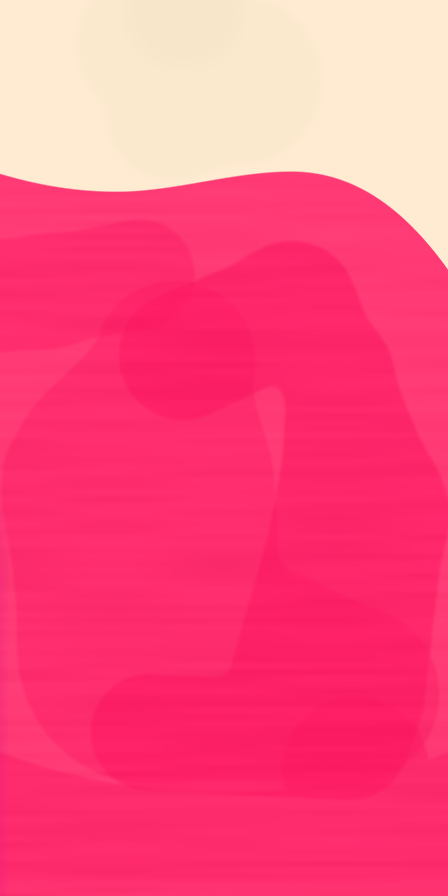
Write a Shadertoy shader that draws this background.

```glsl
// Cream sky over a pink wave filled with soft, translucent rounded shapes.

const vec3 CREAM       = vec3(0.996, 0.922, 0.820);
const vec3 CREAM_SHADE = vec3(0.945, 0.880, 0.765);
const vec3 PINK        = vec3(1.000, 0.227, 0.455);
const vec3 DEEP_PINK   = vec3(0.990, 0.095, 0.385);
const vec3 MAGENTA     = vec3(0.900, 0.100, 0.500);

const float SOFT_EDGE    = 0.006;
const float BLEND_RADIUS = 0.035;
const float CLOUD_ALPHA  = 0.40;
const float BODY_ALPHA   = 0.40;
const float LIMB_ALPHA   = 0.58;
const float FLOOR_ALPHA  = 0.45;
const float STREAK_ALPHA = 0.025;

float hash(vec2 p) {
    vec3 q = fract(p.xyx * 0.1031);
    q += dot(q, q.yzx + 33.33);
    return fract((q.x + q.y) * q.z);
}

float valueNoise(vec2 p) {
    vec2 cell = floor(p), f = fract(p);
    f = f * f * (3.0 - 2.0 * f);
    return mix(mix(hash(cell), hash(cell + vec2(1, 0)), f.x),
               mix(hash(cell + vec2(0, 1)), hash(cell + vec2(1, 1)), f.x), f.y);
}

float smoothMin(float a, float b) {
    float h = max(BLEND_RADIUS - abs(a - b), 0.0) / BLEND_RADIUS;
    return min(a, b) - h * h * BLEND_RADIUS * 0.25;
}

// Tapered capsule; each end holds centre (xy) and radius (z)
float capsule(vec2 p, vec3 a, vec3 b) {
    vec2 along = b.xy - a.xy;
    float h = clamp(dot(p - a.xy, along) / dot(along, along), 0.0, 1.0);
    return length(p - a.xy - along * h) - mix(a.z, b.z, h);
}

float circle(vec2 p, vec2 centre, float radius) {
    return length(p - centre) - radius;
}

float fill(float d, float softness) {
    return 1.0 - smoothstep(-softness, softness, d);
}

// Cubic between two knots, each holding x, height and slope
float hermite(float x, vec3 a, vec3 b) {
    float span = b.x - a.x;
    float t = (x - a.x) / span, s = 1.0 - t;
    return s * s * ((1.0 + 2.0 * t) * a.y + t * span * a.z)
         + t * t * ((3.0 - 2.0 * t) * b.y - s * span * b.z);
}

float waveHeight(float x) {
    vec3 left = vec3(0.0, 1.612, -0.3), trough = vec3(0.26, 1.572, 0.0);
    vec3 crest = vec3(0.65, 1.617, 0.0), right = vec3(1.0, 1.398, -1.4);
    if (x < trough.x) return hermite(x, left, trough);
    if (x < crest.x) return hermite(x, trough, crest);
    return hermite(x, crest, right);
}

float cloudShape(vec2 p) {
    vec3 middle = vec3(0.104, 1.349, 0.12);
    return smoothMin(capsule(p, vec3(-0.05, 1.336, 0.13), middle),
                     capsule(p, middle, vec3(0.312, 1.388, 0.122)));
}

float bodyShape(vec2 p) {
    vec3 chest = vec3(0.312, 0.906, 0.30), hip = vec3(0.34, 0.55, 0.292);
    float d = capsule(p, vec3(0.39, 1.193, 0.18), chest);
    d = smoothMin(d, capsule(p, chest, hip));
    return smoothMin(d, capsule(p, hip, vec3(0.78, 0.45, 0.20)));
}

float limbShape(vec2 p) {
    vec3 bend = vec3(0.651, 1.315, 0.138), neck = vec3(0.755, 1.167, 0.115);
    vec3 bulge = vec3(0.807, 0.854, 0.188);
    float d = capsule(p, vec3(0.409, 1.206, 0.143), bend);
    d = smoothMin(d, capsule(p, bend, neck));
    d = smoothMin(d, capsule(p, neck, bulge));
    d = smoothMin(d, capsule(p, bulge, vec3(0.73, 0.464, 0.22)));
    return smoothMin(d, capsule(p, vec3(0.333, 0.365, 0.13), vec3(0.781, 0.344, 0.13)));
}

float floorShape(vec2 p) {
    float arch = 2.0 * p.x - 1.0;
    return min(p.y - 0.23 - 0.09 * arch * arch, circle(p, vec2(0.794, 0.281), 0.164));
}

void mainImage(out vec4 fragColor, in vec2 fragCoord) {
    // Canvas is one unit wide and two units tall
    vec2 p = fragCoord / iResolution.xy * vec2(1.0, 2.0);
    float pixel = 1.0 / iResolution.x;

    // Sky with a faint rounded stain
    float stain = smoothMin(circle(p, vec2(0.34, 1.90), 0.17), circle(p, vec2(0.53, 1.82), 0.19));
    stain = smoothMin(stain, circle(p, vec2(0.39, 1.75), 0.155));
    vec3 sky = mix(CREAM, CREAM_SHADE, 0.20 * fill(stain, 0.012));
    sky = mix(sky, CREAM_SHADE, 0.30 * fill(circle(p, vec2(0.41, 1.98), 0.135), 0.03));

    // Layered pink shapes
    vec3 pink = mix(PINK, DEEP_PINK, CLOUD_ALPHA * fill(cloudShape(p), SOFT_EDGE));
    pink = mix(pink, DEEP_PINK, BODY_ALPHA * fill(bodyShape(p), SOFT_EDGE));
    float floorFade = mix(0.6, 1.0, smoothstep(0.01, 0.06, p.y));
    pink = mix(pink, DEEP_PINK, FLOOR_ALPHA * floorFade * fill(floorShape(p), SOFT_EDGE));
    pink = mix(pink, DEEP_PINK, LIMB_ALPHA * fill(limbShape(p), SOFT_EDGE));

    // Brushed streaks and a thin tint along the left side
    pink += STREAK_ALPHA * (valueNoise(p * vec2(4.0, 70.0)) - 0.5);
    float tint = smoothstep(0.025, 0.0, p.x) * smoothstep(1.0, 0.7, p.y);
    pink = mix(pink, MAGENTA, 0.25 * tint);

    float wave = fill(p.y - waveHeight(p.x), pixel);
    fragColor = vec4(mix(sky, pink, wave), 1.0);
}
```
